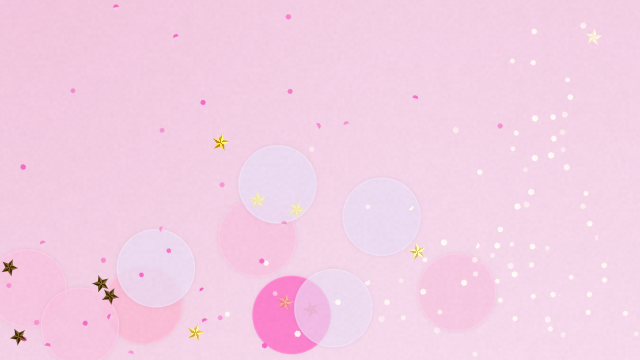
Give the GLSL for this background, as a WebGL 1 fragment shader.

```glsl
precision highp float;
// Pink paper backdrop with translucent tissue discs, foil stars and scattered confetti.

uniform vec2 u_resolution;

#define DISC_RADIUS 0.109
#define STAR_RADIUS 0.024
#define DOT_RADIUS 0.0082
#define GRAIN 0.018
#define PAPER_DARK vec3(0.945, 0.770, 0.865)
#define PAPER_LIGHT vec3(0.965, 0.860, 0.930)
#define TISSUE_WHITE vec3(0.915, 0.865, 0.950)
#define TISSUE_PINK vec3(0.970, 0.760, 0.870)
#define TISSUE_HOT vec3(0.985, 0.500, 0.795)
#define GOLD vec3(0.900, 0.720, 0.160)
#define BRONZE vec3(0.360, 0.250, 0.070)
#define CREAM vec3(0.955, 0.915, 0.680)

vec2 hash2(vec2 p) {
  vec3 q = fract(p.xyx * vec3(0.1031, 0.1030, 0.0973));
  q += dot(q, q.yzx + 33.33);
  return fract((q.xx + q.yz) * q.zy);
}

float gradientDot(vec2 cell, vec2 f, vec2 corner) {
  return dot(hash2(cell + corner) * 2.0 - 1.0, f - corner);
}

float gradientNoise(vec2 p) {
  vec2 i = floor(p), f = fract(p);
  vec2 u = f * f * (3.0 - 2.0 * f);
  return mix(mix(gradientDot(i, f, vec2(0, 0)), gradientDot(i, f, vec2(1, 0)), u.x),
             mix(gradientDot(i, f, vec2(0, 1)), gradientDot(i, f, vec2(1, 1)), u.x), u.y);
}

float coverage(float d) {
  float w = 0.75 / u_resolution.y;
  return 1.0 - smoothstep(-w, w, d);
}

vec2 rotate(vec2 p, float a) {
  float c = cos(a), s = sin(a);
  return vec2(c * p.x - s * p.y, s * p.x + c * p.y);
}

float blob(vec2 p, vec2 center, vec2 size) {
  vec2 q = (p - center) / size;
  return exp(-dot(q, q));
}

float starDistance(vec2 p, float r) {
  const vec2 k = vec2(0.809, -0.588);
  p.x = abs(p.x);
  p -= 2.0 * max(dot(k, p), 0.0) * k;
  p -= 2.0 * max(dot(vec2(-k.x, k.y), p), 0.0) * vec2(-k.x, k.y);
  p = vec2(abs(p.x), p.y - r);
  vec2 edge = 0.46 * vec2(-k.y, k.x) - vec2(0.0, 1.0);
  float h = clamp(dot(p, edge) / dot(edge, edge), 0.0, r);
  return length(p - edge * h) * sign(p.y * edge.x - p.x * edge.y);
}

// Translucent disc with a soft shadow and a pale cut rim
void disc(inout vec3 col, vec2 p, vec2 center, vec3 tint, float alpha) {
  float d = length(p - center) - DISC_RADIUS;
  float shadow = exp(-max(d, 0.0) * 220.0) * (1.0 - coverage(d));
  col *= 1.0 - 0.035 * shadow;
  col = mix(col, tint, alpha * coverage(d));
  col += 0.03 * coverage(abs(d + 0.002) - 0.0012);
}

// Foil star whose facets catch light from the upper right
void star(inout vec3 col, vec2 p, vec2 center, float angle, vec3 tint, float shine, float alpha) {
  vec2 q = rotate(p - center, angle);
  float facet = sin(5.0 * atan(q.x, q.y));
  float light = smoothstep(-0.3, 0.3, facet) - 0.4 + dot(p - center, vec2(14.0, 12.0));
  vec3 foil = clamp(tint + shine * light, 0.0, 1.0);
  col = mix(col, foil, alpha * coverage(starDistance(q, STAR_RADIUS)));
}

// One hexagonal flake in each chosen cell of a jittered grid
void confetti(inout vec3 col, vec2 p, float cellSize, float density, float seed, vec3 tint, vec3 glint) {
  vec2 cell = floor(p / cellSize);
  vec2 pick = hash2(cell + seed), jitter = hash2(cell + seed + 57.0) - 0.5;
  vec2 q = p - (cell + 0.5 + 0.62 * jitter) * cellSize;
  q = rotate(q, pick.y * 6.283);
  vec2 a = abs(q);
  float d = max(a.x, dot(a, vec2(0.5, 0.866))) - DOT_RADIUS * (0.72 + 0.28 * pick.y);
  vec3 flake = mix(tint, glint, step(0.55, pick.y) * coverage(q.x));
  float alpha = 0.55 + 0.45 * smoothstep(-0.4, 0.2, jitter.x);
  col = mix(col, flake, alpha * step(pick.x, density) * coverage(d));
}

void main() {
  vec2 p = gl_FragCoord.xy / u_resolution.y;

  // Paper, lighter toward the lower right
  float glow = 0.06 + 0.48 * (1.0 - p.y) + 0.42 * smoothstep(0.0, 1.2, p.x);
  vec3 col = mix(PAPER_DARK, PAPER_LIGHT, clamp(glow, 0.0, 1.0));

  // Tissue discs, lowest first
  disc(col, p, vec2(0.398, 0.153), vec3(0.98, 0.72, 0.82), 0.80);
  disc(col, p, vec2(0.076, 0.199), TISSUE_PINK, 0.75);
  disc(col, p, vec2(0.222, 0.093), TISSUE_PINK, 0.75);
  disc(col, p, vec2(0.715, 0.340), TISSUE_PINK, 0.75);
  disc(col, p, vec2(1.269, 0.188), TISSUE_PINK, 0.65);
  disc(col, p, vec2(0.810, 0.125), TISSUE_HOT, 0.96);
  disc(col, p, vec2(0.433, 0.255), TISSUE_WHITE, 0.72);
  disc(col, p, vec2(0.771, 0.488), TISSUE_WHITE, 0.78);
  disc(col, p, vec2(1.060, 0.398), TISSUE_WHITE, 0.75);
  disc(col, p, vec2(0.926, 0.144), TISSUE_WHITE, 0.62);
  col += GRAIN * (gradientNoise(p * 95.0) + 0.5 * gradientNoise(p * 28.0));

  // Confetti: white drift on the right, pink specks on the left
  float white = 0.50 * blob(p, vec2(1.50, 0.44), vec2(0.21, 0.36))
              + 0.26 * blob(p, vec2(1.20, 0.16), vec2(0.50, 0.19));
  float pink = 0.32 * blob(p, vec2(0.36, 0.38), vec2(0.50, 0.42));
  confetti(col, p, 0.050, white, 11.0, vec3(1.0, 0.97, 0.95), vec3(1.0, 0.99, 0.96));
  confetti(col, p, 0.085, pink, 83.0, vec3(0.96, 0.42, 0.77), vec3(0.98, 0.80, 0.90));

  // Foil stars
  star(col, p, vec2(0.613, 0.604), 0.2, GOLD, 0.35, 1.0);
  star(col, p, vec2(1.160, 0.301), -0.2, vec3(0.96, 0.86, 0.55), 0.25, 1.0);
  star(col, p, vec2(0.543, 0.076), 0.3, vec3(0.94, 0.80, 0.38), 0.25, 1.0);
  star(col, p, vec2(0.026, 0.257), 0.4, BRONZE, 0.18, 1.0);
  star(col, p, vec2(0.281, 0.212), -0.3, BRONZE, 0.22, 1.0);
  star(col, p, vec2(0.306, 0.178), 0.5, BRONZE, 0.18, 1.0);
  star(col, p, vec2(0.052, 0.065), -0.5, BRONZE, 0.20, 1.0);
  star(col, p, vec2(1.649, 0.896), 0.1, vec3(0.98, 0.93, 0.85), 0.06, 1.0);
  star(col, p, vec2(0.716, 0.444), -0.1, CREAM, 0.04, 0.9);
  star(col, p, vec2(0.824, 0.417), 0.3, CREAM, 0.04, 0.9);
  star(col, p, vec2(0.792, 0.160), 0.2, vec3(0.97, 0.60, 0.55), 0.15, 0.85);
  star(col, p, vec2(0.866, 0.141), -0.3, vec3(0.90, 0.68, 0.77), 0.04, 0.5);

  gl_FragColor = vec4(clamp(col, 0.0, 1.0), 1.0);
}
```
